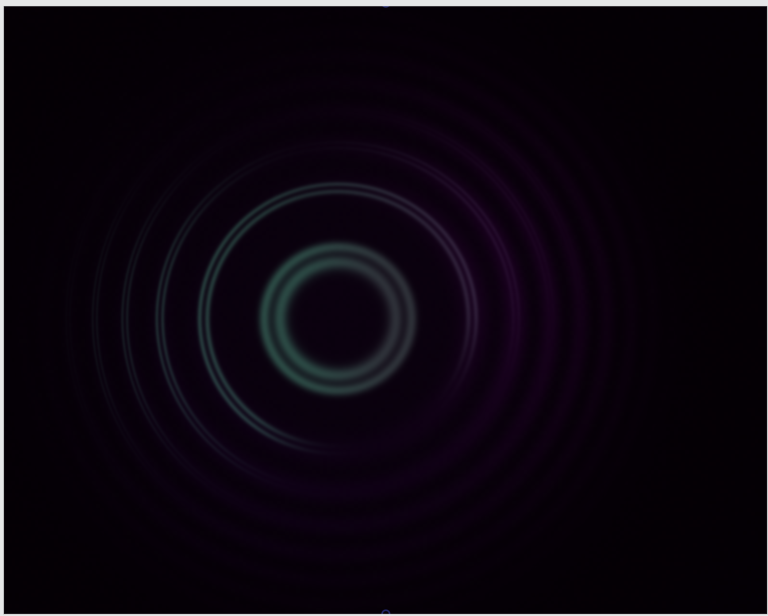
Give the GLSL for this background, as a Shadertoy shader.

```glsl
// Lengths are fractions of the canvas height
const vec2  CENTER        = vec2(0.5486, 0.4825);
const vec2  STRETCH       = vec2(0.990, 1.016); // slight ellipse of the rings
const float FIRST_SQ      = 0.01134;  // squared radius of the first ring
const float ORDER_STEP    = 0.03535;  // squared radius added per order
const float SPLIT         = 0.075;    // half gap of each doublet, in orders
const float FIRST_WIDTH   = 0.045;
const float LINE_WIDTH    = 0.039;
const float LEFT_ANGLE    = 3.18;
const float RIGHT_ANGLE   = 0.60;
const float ARC_ANGLE     = 2.04;
const float HAZE_ANGLE    = 0.26;
const float LOW_ANGLE     = 4.15;
const float GRAIN_CELLS   = 160.0;
const float GRAIN_AMOUNT  = 0.003;
const float HANDLE_RADIUS = 0.0060;
const vec4  BORDER        = vec4(0.0063, 0.0033, 0.0015, 0.0101); // left, bottom, right, top

const vec3 BACKGROUND   = vec3(0.016, 0.000, 0.018);
const vec3 CENTER_GLOW  = vec3(0.026, 0.004, 0.040);
const vec3 GREEN_LINE   = vec3(0.125, 0.275, 0.205);
const vec3 GREY_LINE    = vec3(0.135, 0.180, 0.160);
const vec3 VIOLET_LINE  = vec3(0.095, 0.085, 0.115);
const vec3 PURPLE_HAZE  = vec3(0.070, 0.000, 0.080);
const vec3 INDIGO_HAZE  = vec3(0.024, 0.000, 0.042);
const vec3 FRAME_COLOR  = vec3(0.900, 0.905, 0.910);
const vec3 HANDLE_COLOR = vec3(0.130, 0.150, 0.420);

float hash(vec2 p) {
    return fract(sin(dot(p, vec2(127.1, 311.7))) * 43758.5453);
}

float bell(float x, float width) {
    return exp(-0.5 * x * x / (width * width));
}

// Angular lobe: one at its axis, narrower as sharpness grows
float lobe(float angle, float axis, float sharpness) {
    return exp(-sharpness * (1.0 - cos(angle - axis)));
}

// Crisp double lines, broken into side arcs at the higher orders
vec3 doublets(float phase, float angle) {
    float order = max(floor(phase + 0.5), 0.0);
    float outer = min(order, 1.0);
    float offset = phase - order;
    float width = mix(FIRST_WIDTH, LINE_WIDTH, outer);
    float lines = bell(offset - SPLIT, width) + bell(offset + SPLIT, width);

    float sharpness = outer * (0.3 + 3.0 * (order - 1.0));
    float leftArc = lobe(angle, LEFT_ANGLE, sharpness);
    float rightArc = lobe(angle, RIGHT_ANGLE, sharpness * 1.2) * exp(-0.3 * max(order - 1.0, 0.0));
    float cutoff = smoothstep(-1.0, -0.35, cos(angle - ARC_ANGLE));
    float visible = max(leftArc, rightArc) * mix(1.0, cutoff, outer);
    float strength = exp(-order * (0.22 + 0.06 * order)) * (1.0 - smoothstep(4.0, 6.0, order));

    float side = 0.5 + 0.5 * cos(angle - LEFT_ANGLE);
    vec3 rightColor = mix(GREY_LINE, VIOLET_LINE, clamp(order * 0.4, 0.0, 1.0));
    vec3 color = mix(rightColor, GREEN_LINE, smoothstep(0.0, 0.9, side));
    return color * lines * visible * strength;
}

// Soft purple fringes, strongest on the right and faint at lower left
vec3 fringes(float phase, float angle, float radius) {
    float wave = mix(0.2, 1.0, 0.5 + 0.5 * cos(6.2831853 * phase));
    float fade = smoothstep(0.12, 0.27, radius) * (1.0 - smoothstep(0.26, 0.58, radius));
    vec3 haze = PURPLE_HAZE * lobe(angle, HAZE_ANGLE, 1.9)
              + INDIGO_HAZE * lobe(angle, LOW_ANGLE, 1.2);
    return haze * wave * fade;
}

void mainImage(out vec4 fragColor, in vec2 fragCoord) {
    vec2 size = vec2(iResolution.x / iResolution.y, 1.0);
    vec2 p = fragCoord / iResolution.y;
    float pixel = 1.0 / iResolution.y;

    // Ring coordinates: equal steps in squared radius
    vec2 q = (p - CENTER) * STRETCH;
    float radius = length(q);
    float angle = atan(q.y, q.x);
    float phase = (radius * radius - FIRST_SQ) / ORDER_STEP;

    // Dark field and rings
    vec3 color = BACKGROUND + CENTER_GLOW * bell(radius, 0.25);
    color += fringes(phase, angle, radius) + doublets(phase, angle);
    color += GRAIN_AMOUNT * (hash(floor(p * GRAIN_CELLS)) - 0.5);

    // Small handles at the middle of the top and bottom edges
    vec2 topHandle = vec2(0.5 * size.x + 0.003, 1.0 - BORDER.w + 0.005);
    vec2 lowHandle = vec2(0.5 * size.x + 0.003, BORDER.y);
    float handle = min(abs(length(p - topHandle) - HANDLE_RADIUS),
                       abs(length(p - lowHandle) - HANDLE_RADIUS));
    color = mix(color, HANDLE_COLOR, 1.0 - smoothstep(0.0, 0.001 + pixel, handle));

    // Pale frame
    vec2 low = p - BORDER.xy;
    vec2 high = size - BORDER.zw - p;
    float inside = min(min(low.x, low.y), min(high.x, high.y));
    color = mix(FRAME_COLOR, color, smoothstep(-0.8 * pixel, 0.8 * pixel, inside));

    fragColor = vec4(max(color, 0.0), 1.0);
}
```
